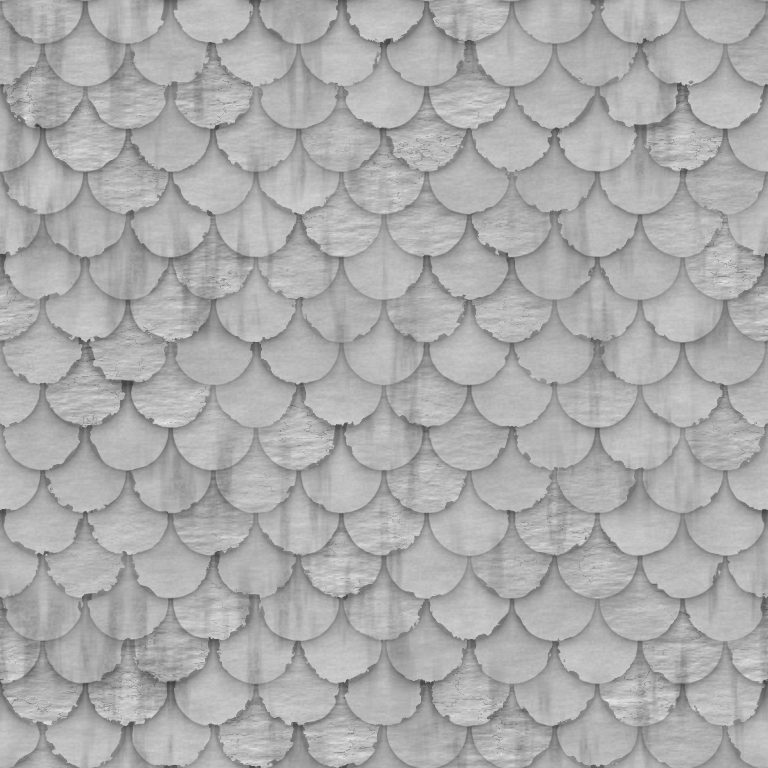
This texture is drawn by a Shadertoy shader. Its source:

```glsl
// Weathered grey fish-scale shingles with chipped rims, cracks and rain streaks.
#define COLUMNS 9.0
#define RADIUS 0.475
#define TIP_DROP 0.012
#define FACE_GREY 0.735
#define TONE_VARIATION 0.045
#define CHIP_DEPTH 0.055
#define SHADOW_WIDTH 0.085
#define SHADOW_STRENGTH 0.23
#define CONTACT_STRENGTH 0.10
#define STREAK_STRENGTH 0.20
#define CRACK_STRENGTH 0.15

float hash(vec2 p) {
    vec3 a = fract(vec3(p.xyx) * 0.1031);
    a += dot(a, a.yzx + 33.33);
    return fract((a.x + a.y) * a.z);
}

// Value noise that wraps after the given whole number of lattice cells.
float noise(vec2 p, vec2 period) {
    vec2 i = floor(p), f = fract(p);
    f = f * f * (3.0 - 2.0 * f);
    vec2 a = mod(i, period), b = mod(i + 1.0, period);
    return mix(mix(hash(a), hash(vec2(b.x, a.y)), f.x),
               mix(hash(vec2(a.x, b.y)), hash(b), f.x), f.y);
}

// Four octaves; freq is in cells per shingle width.
float fbm(vec2 q, vec2 freq) {
    float sum = 0.0, amp = 0.533;
    for (int i = 0; i < 4; i++) {
        sum += amp * noise(q * freq, freq * COLUMNS);
        freq *= 2.0;
        amp *= 0.5;
    }
    return sum;
}

// Downward-facing half disc with straight sides above its centre.
float shingleDistance(vec2 p) {
    return length(vec2(p.x, min(p.y, 0.0))) - RADIUS;
}

void mainImage(out vec4 fragColor, in vec2 fragCoord) {
    vec2 q = fragCoord / iResolution.xy * COLUMNS;
    float pixel = COLUMNS / min(iResolution.x, iResolution.y);

    // Ragged rim, present only in patches
    float chipPatch = smoothstep(0.38, 0.68, noise(q * 3.0, vec2(3.0 * COLUMNS)));
    float ragged = smoothstep(0.32, 0.68, fbm(q, vec2(11.0)));
    float chip = CHIP_DEPTH * chipPatch * ragged + 0.012 * (fbm(q, vec2(8.0)) - 0.5);

    // Surface layers shared by all shingles
    float mottle = fbm(q, vec2(3.0)) - 0.5;
    float cloud = fbm(q, vec2(1.0)) - 0.5;
    float grain = noise(q * 38.0, vec2(38.0 * COLUMNS)) - 0.5;
    vec2 layerFreq = vec2(4.0, 11.0);
    float layer = fbm(q, layerFreq);
    float relief = layer - fbm(q + vec2(0.008, -0.016), layerFreq);
    float crack = 1.0 - smoothstep(0.0, 0.025, abs(layer - 0.5));
    float shadowPatch = 0.55 + 0.9 * noise(q * 2.0, vec2(2.0 * COLUMNS));

    // Paint overlapping rows from the lowest layer to the highest
    float grey = FACE_GREY;
    float baseRow = floor(q.y * 2.0);
    for (int i = -2; i <= 1; i++) {
        float row = baseRow + float(i);
        float shift = 0.5 * mod(row, 2.0);
        float column = floor(q.x - shift + 0.5);
        vec2 id = mod(vec2(column, row), vec2(COLUMNS, 2.0 * COLUMNS));
        vec2 centre = vec2(column + shift, 0.5 * row + RADIUS - TIP_DROP);
        float rim = shingleDistance(q - centre);
        float edge = rim + chip;

        // Soft shadow and tight contact line on the rows below
        float away = max(rim, 0.0);
        grey *= 1.0 - SHADOW_STRENGTH * shadowPatch * exp(-away / SHADOW_WIDTH);
        grey *= 1.0 - CONTACT_STRENGTH * exp(-away / 0.018);

        // Face tone with cracks on some shingles
        float cracked = smoothstep(0.5, 0.95, hash(id + 41.0));
        float face = FACE_GREY + TONE_VARIATION * (hash(id + 7.0) - 0.5);
        face += (0.15 + 0.45 * cracked) * relief;
        face -= CRACK_STRENGTH * crack * cracked * smoothstep(0.4, 0.6, mottle + 0.5);
        face += 0.025 * chipPatch * exp(-abs(edge) / 0.015);
        grey = mix(grey, face, 1.0 - smoothstep(-pixel, pixel, edge));
    }

    // Stains running down across the rows
    float streak = smoothstep(0.48, 0.78, fbm(q, vec2(6.0, 1.0)));
    float wet = smoothstep(0.35, 0.75, noise(q + 0.5, vec2(COLUMNS)));
    grey *= 1.0 - STREAK_STRENGTH * streak * wet * (0.8 + 0.8 * grain);
    grey += 0.09 * mottle + 0.07 * cloud + 0.035 * grain;

    fragColor = vec4(vec3(clamp(grey, 0.0, 1.0)), 1.0);
}
```
